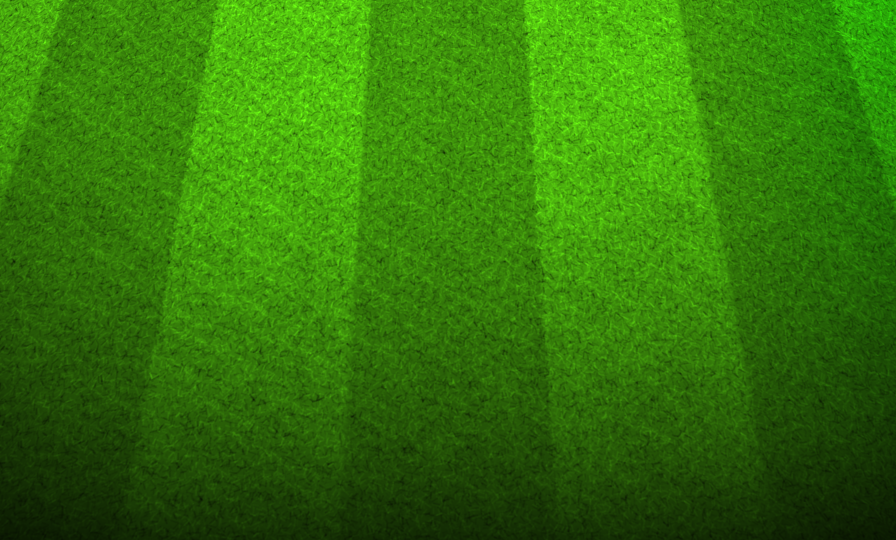
A Shadertoy shader for this texture:

```glsl
// Mown lawn seen at an angle: light and dark bands widen towards the viewer.
// A log-perspective mapping carries layers of randomly turned grass blades,
// which are then tinted and shaded by distance and a side vignette.

#define FAR_WIDTH 0.171      // band width at the top, in canvas widths
#define NEAR_WIDTH 0.245     // band width at the bottom
#define BLADES 42.0          // blade cells across one band
#define BLADE_LENGTH 0.62    // half length, in cells
#define BLADE_WIDTH 0.17     // half width, in cells
#define CONTRAST 0.2         // light and dark range of the blades
#define BRIGHTNESS 0.765     // green level of a light band at the top
#define NEAR_LIGHT 0.24      // remaining light at the bottom
#define VIGNETTE 0.38        // darkening at the sides
#define GRASS_TINT vec3(0.43, 1.0, 0.078)

float hash(vec2 p) {
    return fract(sin(dot(p, vec2(127.1, 311.7))) * 43758.545);
}

float valueNoise(vec2 p) {
    vec2 cell = floor(p), f = fract(p);
    f = f * f * (3.0 - 2.0 * f);
    return mix(mix(hash(cell), hash(cell + vec2(1, 0)), f.x),
               mix(hash(cell + vec2(0, 1)), hash(cell + vec2(1, 1)), f.x), f.y);
}

float segmentDistance(vec2 p, vec2 halfAxis) {
    float along = clamp(dot(p, halfAxis) / dot(halfAxis, halfAxis), -1.0, 1.0);
    return length(p - halfAxis * along);
}

// Sum of signed blade tones from one jittered grid
float bladeLayer(vec2 p, float seed, float blur) {
    vec2 home = floor(p);
    float sum = 0.0;
    for (int j = -1; j <= 1; j++)
    for (int i = -1; i <= 1; i++) {
        vec2 cell = home + vec2(i, j);
        vec2 id = cell + seed;
        vec2 root = cell + vec2(hash(id), hash(id + 17.3));
        float angle = 3.14159 * hash(id + 41.7);
        float reach = BLADE_LENGTH * mix(0.6, 1.0, hash(id + 63.1));
        float tone = 2.0 * hash(id + 89.9) - 1.0;
        float d = segmentDistance(p - root, reach * vec2(cos(angle), sin(angle)));
        sum += tone * (1.0 - smoothstep(-blur, blur, d - BLADE_WIDTH));
    }
    return sum;
}

void mainImage(out vec4 fragColor, in vec2 fragCoord) {
    vec2 uv = fragCoord / iResolution.xy;
    float aspect = iResolution.y / iResolution.x;

    // Ground coordinates, one unit per band, without local stretching
    float bandWidth = mix(NEAR_WIDTH, FAR_WIDTH, uv.y);
    float slope = (FAR_WIDTH - NEAR_WIDTH) / aspect;
    vec2 ground = vec2((uv.x - 0.5) / bandWidth, log(bandWidth) / slope);
    float pixel = 1.0 / (bandWidth * iResolution.x);

    // Blades and soft clumps
    vec2 turf = ground * BLADES;
    float blur = max(0.2, 0.6 * pixel * BLADES);
    float blades = 0.0;
    for (int k = 0; k < 3; k++) {
        float layer = float(k);
        blades += bladeLayer(turf + layer * vec2(0.37, 0.61), 13.0 * layer, blur);
    }
    float clumps = valueNoise(turf * vec2(0.22, 0.4)) + valueNoise(turf * 0.1 + 7.0) - 1.0;
    float shade = max(0.2, 1.0 + CONTRAST * blades + 0.07 * clumps);

    // Alternating bands with edges slightly frayed by the blades
    float across = ground.x + 0.004 * blades;
    float toEdge = abs(mod(across + 1.0, 2.0) - 1.0) - 0.5;
    float lightBand = smoothstep(-0.012 - pixel, 0.012 + pixel, toEdge);
    float bandLevel = mix(mix(0.87, 0.77, uv.y), 1.0, lightBand);

    // Light falls off towards the viewer and the sides
    float light = mix(NEAR_LIGHT, 1.0, 1.0 - pow(1.0 - uv.y, 1.9));
    float side = abs(2.0 * uv.x - 1.0);
    light *= 1.0 - VIGNETTE * pow(side, 2.5) * (1.0 - 0.65 * uv.y);

    // Purer green in the far right corner
    vec3 tint = GRASS_TINT;
    tint.rb *= 1.0 - 0.5 * smoothstep(0.75, 1.05, uv.x) * uv.y;

    vec3 color = tint * BRIGHTNESS * bandLevel * light * shade;
    fragColor = vec4(clamp(color, 0.0, 1.0), 1.0);
}
```
